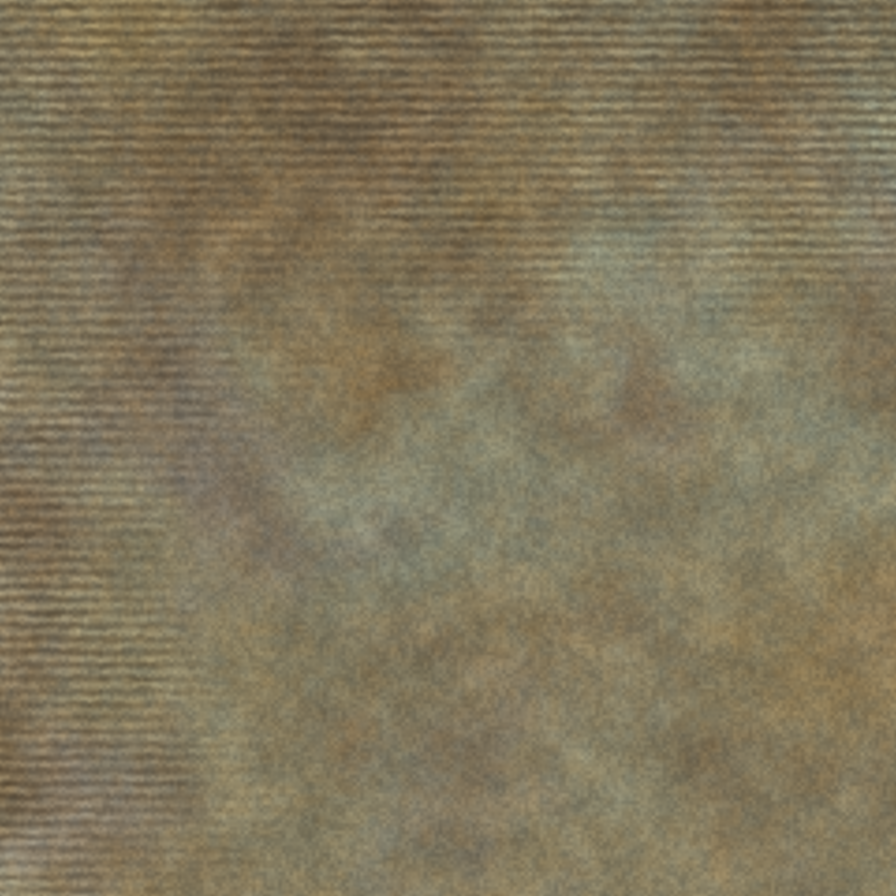
Write a WebGL 2 fragment shader that draws this texture.

```glsl
#version 300 es
precision highp float;
// Weathered olive plaster: broad stains of brown, sage, mauve and ochre built
// from soft regions broken up by fractal noise, with speckled grain on top and
// thin, worn horizontal ribs that fade out from the top and left edges.

uniform vec2 u_resolution;
out vec4 fragColor;

const vec3 OLIVE = vec3(0.525, 0.490, 0.378);
const vec3 BROWN = vec3(0.462, 0.388, 0.285);
const vec3 SAGE  = vec3(0.530, 0.532, 0.442);
const vec3 MAUVE = vec3(0.492, 0.455, 0.402);
const vec3 OCHRE = vec3(0.565, 0.475, 0.310);

const float RIB_COUNT = 68.0;
const float RIB_DEPTH = 0.15;
const float GRAIN_SCALE = 240.0;
const float GRAIN_DEPTH = 0.25;
const float MOTTLE_DEPTH = 0.30;
const float TAU = 6.2831853;

float hash(vec2 p) {
  vec3 q = fract(vec3(p.xyx) * 0.1031);
  q += dot(q, q.yzx + 33.33);
  return fract((q.x + q.y) * q.z);
}

float valueNoise(vec2 p) {
  vec2 cell = floor(p);
  vec2 f = fract(p);
  f = f * f * (3.0 - 2.0 * f);
  float low = mix(hash(cell), hash(cell + vec2(1, 0)), f.x);
  float high = mix(hash(cell + vec2(0, 1)), hash(cell + vec2(1, 1)), f.x);
  return mix(low, high, f.y);
}

float fbm(vec2 p) {
  float sum = 0.0;
  float weight = 0.5;
  for (int i = 0; i < 5; i++) {
    sum += weight * valueNoise(p);
    p = mat2(0.8, 0.6, -0.6, 0.8) * p * 2.03 + 17.3;
    weight *= 0.55;
  }
  return sum / 1.055;
}

// Soft elliptical region, 1 at its centre
float region(vec2 p, vec2 centre, vec2 radius) {
  vec2 d = (p - centre) / radius;
  return exp(-dot(d, d));
}

// Stain coverage: the region raises the chance that noise passes the threshold
float stain(vec2 p, float bias, float seed) {
  return smoothstep(0.42, 0.98, fbm(p * 7.0 + seed) + 0.40 * bias);
}

vec3 stainedGround(vec2 uv) {
  vec2 p = uv + 0.10 * (vec2(fbm(uv * 5.0 + 3.1), fbm(uv * 5.0 + 41.7)) - 0.5);
  vec2 diagonal = mat2(0.8, -0.6, 0.6, 0.8) * (p - vec2(0.62, 0.62));

  float sage = max(region(diagonal, vec2(0.0), vec2(0.40, 0.15)),
                   region(p, vec2(0.95, 0.45), vec2(0.16, 0.12)));
  float brown = max(region(p, vec2(0.30, 0.82), vec2(0.28, 0.18)),
                    0.75 * region(p, vec2(0.02, 0.28), vec2(0.14, 0.14)));
  brown = max(brown, 0.45 * smoothstep(0.75, 1.0, p.y));
  float mauve = max(region(p, vec2(0.19, 0.48), vec2(0.16, 0.18)),
                    region(p, vec2(0.03, 0.08), vec2(0.16, 0.12)));
  float ochre = max(region(p, vec2(0.95, 0.25), vec2(0.16, 0.11)),
                    0.6 * region(p, vec2(0.10, 0.97), vec2(0.22, 0.08)));

  vec3 color = OLIVE;
  color = mix(color, SAGE, 0.95 * stain(p, sage, 5.0));
  color = mix(color, MAUVE, 0.85 * stain(p, mauve, 23.0));
  color = mix(color, BROWN, 0.85 * stain(p, brown, 61.0));
  return mix(color, OCHRE, 0.60 * stain(p, ochre, 87.0));
}

// Signed rib shading, worn away in short runs
float ribs(vec2 uv) {
  float ragged = 0.40 * (fbm(uv * 8.0 + 9.0) - 0.5);
  float top = smoothstep(0.52, 0.92, uv.y + ragged);
  float left = smoothstep(0.36, 0.04, uv.x + ragged);
  float strength = max(top, 0.9 * left);
  float wobble = 0.22 * (valueNoise(uv * vec2(70.0, 90.0)) - 0.5);
  float wave = cos(TAU * (uv.y * RIB_COUNT + wobble));
  float wear = 0.15 + 0.9 * valueNoise(uv * vec2(60.0, RIB_COUNT) + 50.0)
             + 0.6 * valueNoise(uv * vec2(15.0, 25.0) + 80.0);
  return strength * wear * wave;
}

void main() {
  vec2 uv = gl_FragCoord.xy / u_resolution;
  vec3 color = stainedGround(uv);

  // Cloudy mottling and gentle darkening towards the top
  float mottle = fbm(uv * 20.0 + 70.0) - 0.5;
  color *= 1.0 + MOTTLE_DEPTH * mottle;
  color *= 1.0 - 0.06 * smoothstep(0.65, 1.0, uv.y);

  // Ribs darken blue most, so their grooves look brown
  color *= 1.0 + RIB_DEPTH * ribs(uv) * vec3(0.90, 1.0, 1.10);

  // Speckled grain with a faint warm and cool tint
  float grain = 0.6 * valueNoise(uv * GRAIN_SCALE)
              + 0.4 * valueNoise(uv * GRAIN_SCALE * 0.53 + 31.0) - 0.5;
  float tint = valueNoise(uv * GRAIN_SCALE * 0.35 + 90.0) - 0.5;
  color *= 1.0 + GRAIN_DEPTH * grain;
  color += 0.03 * tint * vec3(1.0, 0.0, -1.0);

  fragColor = vec4(clamp(color, 0.0, 1.0), 1.0);
}
```
